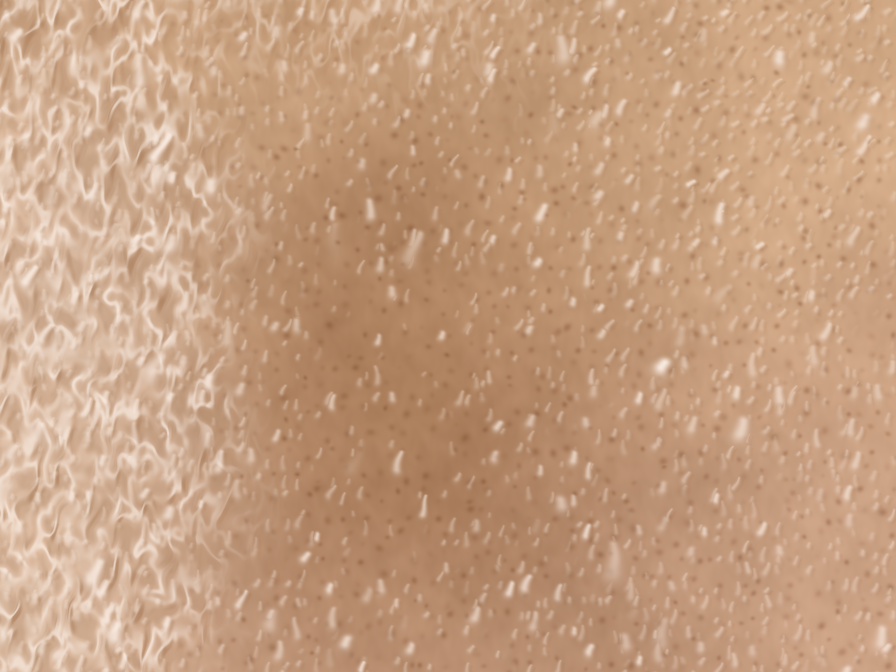
A WebGL 2 fragment shader for this texture:

```glsl
#version 300 es
precision highp float;

#define SKIN_TAN vec3(0.780, 0.622, 0.482)
#define SKIN_ROSE vec3(0.748, 0.583, 0.470)
#define SKIN_SHADE vec3(0.645, 0.468, 0.330)
#define SKIN_LIT vec3(0.855, 0.730, 0.630)
#define PORE_COLOR vec3(0.530, 0.340, 0.215)
#define GLINT_COLOR vec3(0.975, 0.920, 0.880)
#define PORE_CELL 0.031
#define FILM_SCALE vec2(64.0, 36.0)
#define LIGHT_SHIFT vec2(-0.0055, 0.0040)

uniform vec2 u_resolution;
out vec4 fragColor;

vec2 hash2(vec2 p) {
  vec3 q = fract(p.xyx * vec3(0.1031, 0.1030, 0.0973));
  q += dot(q, q.yzx + 33.33);
  return fract((q.xx + q.yz) * q.zy);
}

// Layered, rotated sines, roughly -1 to 1
float waves(vec2 p, int layers) {
  float sum = 0.0, amp = 0.55;
  for (int i = 0; i < layers; i++) {
    sum += amp * sin(p.x + 1.3 * sin(p.y)) * cos(p.y + 0.7 * sin(p.x));
    p = mat2(1.28, 0.96, -0.96, 1.28) * p + 3.1;
    amp *= 0.62;
  }
  return sum;
}

// Cellular pores of uneven size and depth
float pores(vec2 p) {
  p += 0.006 * vec2(waves(p * 22.0, 3), waves(p * 25.0 + 4.0, 3));
  vec2 base = floor(p / PORE_CELL);
  float depth = 0.0;
  for (int j = -1; j <= 1; j++)
    for (int i = -1; i <= 1; i++) {
      vec2 id = base + vec2(i, j);
      vec2 h = hash2(id), k = hash2(id + 37.7);
      float d = length(p - (id + 0.1 + 0.8 * h) * PORE_CELL);
      float radius = mix(0.0034, 0.0062, k.x);
      depth = max(depth, exp(-d * d / (radius * radius)) * mix(0.15, 1.0, k.y));
    }
  return depth;
}

// Scattered tapered streaks, leaning right by tilt
float glints(vec2 p, float cell, float size, float tilt, float amount) {
  vec2 base = floor(p / cell);
  float light = 0.0;
  for (int j = -1; j <= 1; j++)
    for (int i = -1; i <= 1; i++) {
      vec2 id = base + vec2(i, j);
      vec2 h = hash2(id + cell * 900.0), k = hash2(id + 71.3);
      vec2 d = p - (id + 0.15 + 0.7 * h) * cell;
      float angle = tilt + (k.x - 0.5) * 0.7;
      vec2 axis = vec2(sin(angle), cos(angle));
      vec2 u = vec2(dot(d, vec2(axis.y, -axis.x)), dot(d, axis));
      u.x += 0.25 * size * sin(0.9 * u.y / size + 6.3 * h.x);
      float halfLength = size * (0.4 + 1.8 * k.y * k.y);
      float width = size * (0.75 + 0.5 * h.y) * (1.0 - 0.16 * u.y / size);
      u.y -= clamp(u.y, -halfLength, halfLength);
      float chance = fract(h.x * 17.3 + k.y * 7.1);
      float present = smoothstep(0.0, 0.15, amount - chance);
      float r = length(u) / max(width, 0.35 * size);
      light = max(light, exp(-1.7 * r * r) * present * (0.45 + 0.55 * k.x));
    }
  return light;
}

// Height of the wrinkled liquid film
float filmHeight(vec2 p) {
  float swirl = mix(0.014, 0.006, smoothstep(0.25, 0.6, p.y));
  vec2 q = p + swirl * vec2(waves(p * 27.0, 3), waves(p * 24.0 + 7.0, 3));
  q.x -= 0.15 * q.y;
  return waves(q * FILM_SCALE, 3);
}

// All droplet sizes together
float droplets(vec2 p, vec2 uv, float calm) {
  float upperRight = smoothstep(0.45, 0.85, uv.x) * smoothstep(0.35, 0.75, uv.y);
  float tilt = 0.2 + 0.4 * upperRight;
  float fine = glints(p, 0.023, 0.0042, tilt, 0.7 - 0.4 * calm + 0.12 * upperRight);
  float medium = glints(p, 0.048, 0.0064, tilt, 0.52 - 0.2 * calm);
  float large = glints(p, 0.095, 0.0100, 0.22, 0.38 - 0.2 * calm);
  return max(0.40 * fine, max(0.78 * medium, large));
}

void main() {
  vec2 uv = gl_FragCoord.xy / u_resolution;
  vec2 p = gl_FragCoord.xy / u_resolution.y;
  float mottle = waves(p * 5.0, 4);

  // Broad skin tones
  vec2 hollow = (uv - vec2(0.45, 0.43)) / vec2(0.20, 0.36);
  float calm = exp(-dot(hollow, hollow));
  float side = 1.0 - smoothstep(0.04, 0.34, uv.x + 0.05 * mottle);
  vec3 color = mix(SKIN_ROSE, SKIN_TAN, smoothstep(0.1, 0.85, uv.y + 0.15 * mottle));
  color = mix(color, SKIN_SHADE, 0.85 * calm);
  color = mix(color, SKIN_LIT, side * (1.0 - 0.6 * smoothstep(0.65, 1.0, uv.y)));
  color += 0.045 * smoothstep(0.68, 1.0, uv.x) + 0.03 * mottle;
  color += 0.022 * waves(p * 14.0 + 5.0, 3) + 0.02 * waves(p * vec2(80.0, 55.0), 3);

  // Wet zones along the left and the top
  float top = smoothstep(0.78, 1.0, uv.y) * (1.0 - smoothstep(0.4, 0.7, uv.x));
  float wet = max(smoothstep(0.0, 0.6, side), 0.55 * top);

  // Pores
  color = mix(color, PORE_COLOR, pores(p) * (1.0 - 0.8 * wet) * (0.44 + 0.16 * calm));

  // Film relief: brown grooves, lit flanks, broken bright ridges
  float height = filmHeight(p);
  float slope = filmHeight(p + 0.7 * LIGHT_SHIFT) - height;
  float patchy = clamp(0.6 + 0.9 * waves(p * 41.0 + 2.0, 3), 0.1, 1.0);
  float ridge = (1.0 - smoothstep(0.03, 0.30, abs(height - 0.08))) * patchy;
  color = mix(color, SKIN_SHADE, 0.55 * wet * smoothstep(0.05, 0.5, slope));
  color = mix(color, SKIN_SHADE, 0.25 * wet * smoothstep(0.2, 0.6, abs(height - 0.08)));
  color = mix(color, GLINT_COLOR, 0.3 * wet * smoothstep(0.05, 0.5, -slope));
  color = mix(color, GLINT_COLOR, 0.72 * wet * ridge);

  // Droplets with a soft shadow
  float drop = droplets(p, uv, calm);
  float shadow = droplets(p + LIGHT_SHIFT, uv, calm);
  color = mix(color, SKIN_SHADE, 0.48 * clamp(shadow - drop, 0.0, 1.0));
  color = mix(color, GLINT_COLOR, drop);

  fragColor = vec4(clamp(color, 0.0, 1.0), 1.0);
}
```
